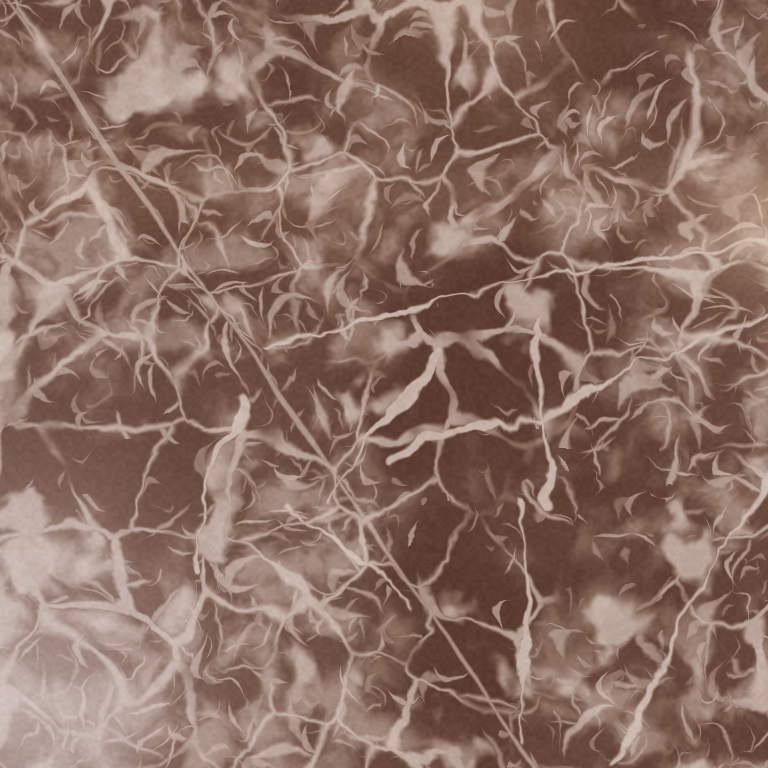
Give the GLSL for this texture, as a Shadertoy shader.

```glsl
// Polished brown marble with cream veins, broken shards and soft pale haze.

const vec3 DARK_BROWN = vec3(0.315, 0.190, 0.145);
const vec3 MID_BROWN = vec3(0.540, 0.420, 0.370);
const vec3 CREAM = vec3(0.870, 0.810, 0.775);

float hash(vec2 p) {
    vec3 q = fract(p.xyx * 0.1031);
    q += dot(q, q.yzx + 33.33);
    return fract((q.x + q.y) * q.z);
}

vec2 hash2(vec2 p) {
    return vec2(hash(p), hash(p + 57.3));
}

float noise(vec2 p) {
    vec2 i = floor(p), f = fract(p);
    f = f * f * (3.0 - 2.0 * f);
    return mix(mix(hash(i), hash(i + vec2(1, 0)), f.x),
               mix(hash(i + vec2(0, 1)), hash(i + vec2(1, 1)), f.x), f.y);
}

float fbm(vec2 p) {
    float sum = 0.0, amp = 0.53;
    for (int i = 0; i < 4; i++) {
        sum += amp * noise(p);
        p = mat2(1.6, 1.2, -1.2, 1.6) * p + 7.1;
        amp *= 0.5;
    }
    return sum;
}

// Bends the plane at one frequency so that straight shapes wander.
vec2 warp(vec2 p, float freq, float amount) {
    return p + amount * (vec2(fbm(p * freq), fbm(p * freq + 31.7)) - 0.5);
}

// Soft-edged stroke around a distance.
float stroke(float d, float width, float soft) {
    return 1.0 - smoothstep(width - soft, width + soft, d);
}

float segment(vec2 p, vec2 a, vec2 b) {
    vec2 pa = p - a, ba = b - a;
    return length(pa - ba * clamp(dot(pa, ba) / dot(ba, ba), 0.0, 1.0));
}

// Gap between the two nearest cell centres: zero along cell borders.
float cellBorder(vec2 p) {
    vec2 id = floor(p), nearest = vec2(9.0);
    for (int y = -1; y <= 1; y++)
    for (int x = -1; x <= 1; x++) {
        vec2 cell = id + vec2(x, y);
        float d = length(cell + hash2(cell) - p);
        nearest = d < nearest.x ? vec2(d, nearest.x) : vec2(nearest.x, min(nearest.y, d));
    }
    return 0.5 * (nearest.y - nearest.x);
}

// Scattered, curved and tapered slivers.
float shards(vec2 p, float cells, float density) {
    vec2 g = p * cells, id = floor(g);
    float sum = 0.0;
    for (int y = -1; y <= 1; y++)
    for (int x = -1; x <= 1; x++) {
        vec2 cell = id + vec2(x, y), rnd = hash2(cell + 11.0);
        float angle = 3.14159 * hash(cell + 5.0);
        vec2 dir = vec2(cos(angle), sin(angle)), d = g - cell - hash2(cell);
        float along = dot(d, dir) / mix(0.35, 0.85, rnd.x);
        float across = dot(d, vec2(-dir.y, dir.x)) + (rnd.y - 0.5) * along * along;
        float width = mix(0.05, 0.17, rnd.y * rnd.y) * (1.0 - along * along);
        float present = step(hash(cell + 23.0), density) * mix(0.45, 1.0, rnd.x);
        sum = max(sum, present * stroke(abs(across), width, 0.06));
    }
    return sum;
}

// Long wandering veins with uneven thickness.
float longVeins(vec2 p, float thickness) {
    const vec4 PATHS[10] = vec4[10](
        vec4(0.34, 0.55, 0.62, 0.61), vec4(0.62, 0.61, 1.02, 0.70),
        vec4(0.52, 0.40, 0.70, 0.46), vec4(0.70, 0.46, 1.00, 0.58),
        vec4(0.44, 0.36, 0.57, 0.53), vec4(0.70, 0.57, 0.73, 0.36),
        vec4(0.70, 0.36, 0.68, 0.04), vec4(0.38, 0.36, 0.55, 0.21),
        vec4(0.26, 0.25, 0.30, 0.48), vec4(0.79, 0.02, 1.00, 0.38));
    float sum = 0.0;
    for (int i = 0; i < 10; i++) {
        float d = segment(p, PATHS[i].xy, PATHS[i].zw);
        sum = max(sum, stroke(d, thickness, 0.0022));
    }
    return sum;
}

float glow(vec2 p, vec2 centre, float radius) {
    vec2 d = (p - centre) / radius;
    return exp(-dot(d, d));
}

vec3 marbleRamp(float t) {
    return t < 0.41 ? mix(DARK_BROWN, MID_BROWN, t / 0.41)
                    : mix(MID_BROWN, CREAM, (t - 0.41) / 0.59);
}

void mainImage(out vec4 fragColor, in vec2 fragCoord) {
    vec2 p = fragCoord / iResolution.y;
    vec2 bent = warp(warp(p, 6.0, 0.07), 24.0, 0.025);
    float cloud = fbm(p * 5.0 + 3.0), detail = fbm(bent * 22.0);
    float lowerLeft = glow(p, vec2(0.05, 0.18), 0.45);
    float upper = smoothstep(0.5, 0.75, p.y);

    // Mottled ground with cloudy mineral patches
    float patches = smoothstep(0.38, 0.66, cloud + 0.10 * upper + 0.08 * lowerLeft);
    float tone = 0.04 + 0.12 * cloud + patches * (0.04 + 0.42 * smoothstep(0.38, 0.75, detail));

    // Broken network of fine veins and scattered shards
    float uneven = noise(bent * 13.0 + 9.0);
    float netMask = smoothstep(0.36, 0.62, fbm(p * 8.0 + 17.0) + 0.2 * lowerLeft);
    float net = stroke(cellBorder(bent * 9.0), 0.015 + 0.05 * uneven * uneven, 0.024);
    float slivers = max(shards(bent, 20.0, 0.15 + 0.50 * patches),
                        shards(bent + 4.3, 36.0, 0.10 + 0.60 * patches));
    float blobs = smoothstep(0.64, 0.76, fbm(bent * 10.0 + 40.0));
    float veins = max(max(net * netMask * 0.75, slivers * 0.68), blobs * 0.75);

    // Long veins and the straight diagonal fracture
    veins = max(veins, 0.85 * longVeins(bent, 0.0012 + 0.0075 * uneven * uneven));
    float fracture = segment(warp(p, 9.0, 0.012), vec2(0.01, 1.0), vec2(0.70, 0.0));
    veins = max(veins, 0.62 * stroke(fracture, 0.0015 + 0.003 * uneven, 0.002));
    tone = mix(tone, 0.95, veins);

    // Pale reflections and fine surface grain
    float haze = 0.48 * glow(p, vec2(-0.03, 0.17), 0.31) + 0.35 * glow(p, vec2(0.07, 0.02), 0.13);
    float warmth = 0.5 * glow(p, vec2(1.0, 0.71), 0.09) + 0.22 * glow(p, vec2(0.63, 1.02), 0.14)
                 + 0.13 * glow(p, vec2(p.x, 0.75), 0.05);
    tone = mix(tone, 0.95, clamp(haze + warmth, 0.0, 0.85));
    tone += 0.07 * (noise(p * 230.0) - 0.5);

    vec3 color = marbleRamp(clamp(tone, 0.0, 1.0));
    color += haze * vec3(-0.01, 0.0, 0.03) + warmth * vec3(0.04, 0.0, -0.05);
    fragColor = vec4(color, 1.0);
}
```
